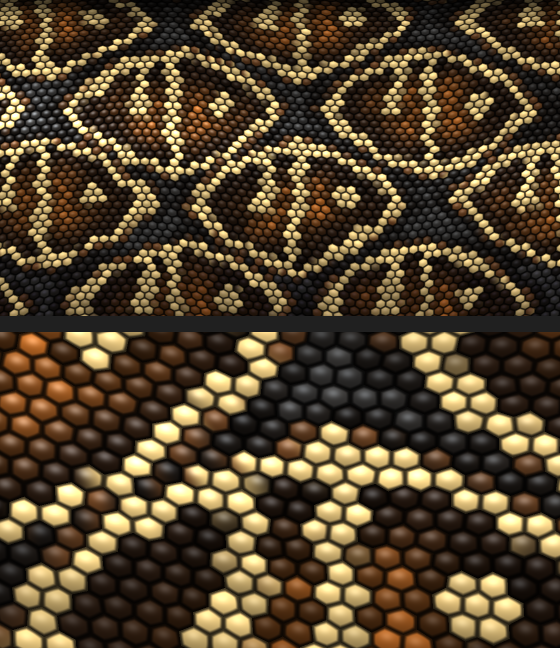
Top, the full canvas; bottom, a detail of the centre.
This texture is drawn by a WebGL 2 fragment shader. Its source:

```glsl
#version 300 es
precision highp float;
// Glossy snake skin: domed scales coloured by staggered, cream-rimmed brown saddles.

#define SCALE_SIZE vec2(0.032, 0.0225)  // width and row pitch of the scales
#define SCALE_JITTER 0.16               // irregularity of scale centres
#define SADDLE_PITCH 0.815              // horizontal repeat of the saddles
#define SADDLE_ROWS 3.2                 // saddle rows per canvas height
#define SADDLE_HALF vec2(0.345, 0.67)   // half width, half height in rows
#define RIM_INNER 0.85                  // where the cream rim begins
#define EDGE_WOBBLE 0.035               // raggedness of the markings
#define GLOSS 0.30                      // strength of the small highlights
#define SHEEN 0.85                      // strength of the broad light band
#define CREAM vec3(0.83, 0.71, 0.45)
#define AMBER vec3(0.60, 0.33, 0.11)
#define SOOT vec3(0.075, 0.062, 0.052)

uniform vec2 u_resolution;
out vec4 fragColor;

vec2 hash2(vec2 p) {
    p = vec2(dot(p, vec2(127.1, 311.7)), dot(p, vec2(269.5, 183.3)));
    return fract(sin(p) * 43758.5);
}

float gradientCorner(vec2 cell, vec2 f, vec2 corner) {
    return dot(hash2(cell + corner) * 2.0 - 1.0, f - corner);
}

float gradientNoise(vec2 p) {
    vec2 i = floor(p), f = fract(p);
    vec2 w = f * f * f * (f * (f * 6.0 - 15.0) + 10.0);
    vec2 e = vec2(0.0, 1.0);
    return mix(mix(gradientCorner(i, f, e.xx), gradientCorner(i, f, e.yx), w.x),
               mix(gradientCorner(i, f, e.xy), gradientCorner(i, f, e.yy), w.x), w.y);
}

// Nearest saddle: xy = local position, z = radius (1 at the outer rim), w = seed.
vec4 nearestSaddle(vec2 c) {
    vec2 b = vec2(c.x, c.y * SADDLE_ROWS - 0.1);
    float middleRow = floor(b.y + 0.5);
    vec4 best = vec4(0.0, 0.0, 9.0, 0.0);
    for (int j = -1; j <= 1; j++) {
        float row = middleRow + float(j);
        float start = 0.137 + 0.5 * SADDLE_PITCH * mod(row, 2.0);
        float column = floor((b.x - start) / SADDLE_PITCH + 0.5);
        vec2 seed = hash2(vec2(column, row) + 3.7);
        vec2 local = b - vec2(start + SADDLE_PITCH * column, row);
        local -= (seed - 0.5) * vec2(0.05, 0.10);
        vec2 u = abs(local) / SADDLE_HALF;
        u.x *= 1.0 + 0.15 * local.y;
        float r = pow(pow(u.x, 1.4) + pow(u.y, 1.4), 1.0 / 1.4);
        if (r < best.z) best = vec4(local, r, seed.x);
    }
    return best;
}

// Colour of the whole scale centred at c.
vec3 markings(vec2 c, float rnd) {
    vec2 wobble = vec2(gradientNoise(c * 9.0), gradientNoise(c * 9.0 + 31.0));
    vec4 s = nearestSaddle(c + EDGE_WOBBLE * wobble);
    float r = s.z + (rnd - 0.5) * 0.05;
    float mottle = gradientNoise(c * 6.0 + 11.0);

    // Dark network between the saddles
    vec3 slate = vec3(0.17, 0.165, 0.16);
    vec3 outside = mix(SOOT, slate, smoothstep(1.08, 1.24, r + 0.25 * mottle));

    // Saddle interior, amber in the middle and sooty towards the rim
    float glow = 1.0 - smoothstep(0.25, 0.80, r + 0.25 * mottle);
    vec3 inside = mix(vec3(0.12, 0.075, 0.045), AMBER, glow * (0.7 + 0.3 * rnd));

    // Central stripe, left teardrop and right spot
    float lean = (s.w - 0.5) * 0.10 * s.y;
    float stripe = abs(s.x - lean) - 0.019;
    float drop = abs(s.x + 0.115 + 0.05 * s.y) - (0.036 + 0.05 * s.y);
    drop = max(drop, max(s.y - 0.06, -0.50 - s.y) / SADDLE_ROWS);
    float spot = length((s.xy - vec2(0.155, -0.08)) * vec2(1.0, 0.32)) - 0.039;
    float mark = min(stripe, min(drop, spot));
    inside *= mix(0.5, 1.0, smoothstep(0.01, 0.045, mark));
    inside = mix(CREAM, inside, smoothstep(-0.003, 0.005, mark));

    // Cream rim with a brown fringe
    vec3 color = mix(inside, CREAM, smoothstep(RIM_INNER - 0.02, RIM_INNER + 0.02, r));
    color = mix(color, vec3(0.33, 0.20, 0.10), smoothstep(0.99, 1.01, r));
    return mix(color, outside, smoothstep(1.02, 1.06, r));
}

vec3 skin(vec2 p) {
    // Surface coordinates; the body curves away at the top
    float depth = 1.0 - p.y;
    vec2 q = vec2(p.x, depth - 0.08 * exp(-8.0 * depth));
    vec2 bend = vec2(gradientNoise(q * 2.3 + 5.0), gradientNoise(q * 2.3 + 19.0));
    vec2 g = (q + 0.035 * bend + vec2(0.0, 0.045 * sin(q.x * 4.0))) / SCALE_SIZE;

    // Nearest two centres of the staggered scale lattice
    float near = 9.0, next = 9.0;
    vec2 offset = vec2(0.0), id = vec2(0.0);
    for (int j = -1; j <= 1; j++) {
        float row = floor(g.y) + float(j);
        float stagger = 0.5 * mod(row, 2.0);
        for (int i = -1; i <= 1; i++) {
            vec2 cell = vec2(floor(g.x - stagger) + float(i), row);
            vec2 center = cell + vec2(0.5 + stagger, 0.5);
            vec2 d = g - center - (hash2(cell) - 0.5) * SCALE_JITTER;
            float dist = length(d * vec2(1.0, 0.87));
            if (dist < near) { next = near; near = dist; offset = d; id = cell; }
            else next = min(next, dist);
        }
    }
    float rnd = hash2(id + 71.0).x;
    vec3 albedo = markings(q - offset * SCALE_SIZE, rnd);

    // Domed scale with a dark seam, lit from above
    float dome = smoothstep(0.02, 0.32, next - near) * (1.0 - smoothstep(0.42, 0.64, near));
    float shade = mix(0.22, 1.0, dome) * (0.98 - 0.40 * offset.y) * (0.85 + 0.3 * rnd);
    vec2 glint = offset - vec2(-0.05, -0.20);
    float gloss = GLOSS * dome * exp(-dot(glint, glint) * 18.0);

    // Broad sheen, fading to the right, and darker upper and lower edges
    float band = (depth - 0.36 - 0.12 * p.x) / 0.12;
    float sheen = SHEEN * exp(-band * band) * mix(0.25, 1.0, exp(-1.6 * p.x));
    float light = smoothstep(-0.06, 0.10, depth) * (1.0 - 0.30 * smoothstep(0.75, 1.05, depth));
    vec3 tint = mix(vec3(0.85, 0.90, 0.95), vec3(0.62, 0.58, 0.90), smoothstep(0.75, 0.95, depth));
    vec3 color = albedo * shade * light * (1.0 + 0.55 * sheen);
    return color + tint * gloss * light * (0.45 + 1.8 * sheen);
}

void main() {
    // Four samples per pixel smooth the seams
    vec3 sum = vec3(0.0);
    for (int k = 0; k < 4; k++) {
        vec2 sub = vec2(float(k % 2), float(k / 2)) * 0.5 - 0.25;
        sum += skin((gl_FragCoord.xy + sub) / u_resolution.y);
    }
    fragColor = vec4(clamp(sum * 0.25, 0.0, 1.0), 1.0);
}
```
